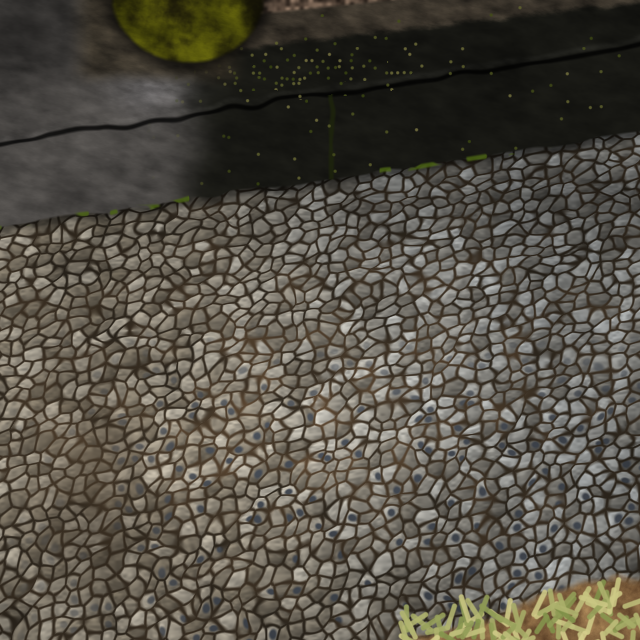
Write a WebGL 1 fragment shader that draws this texture.

```glsl
precision highp float;
uniform vec2 u_resolution;

float hash(vec2 p) {
  vec3 q = fract(vec3(p.xyx) * 0.1031);
  q += dot(q, q.yzx + 33.33);
  return fract((q.x + q.y) * q.z);
}

vec2 hash2(vec2 p) {
  return vec2(hash(p), hash(p + 71.7));
}

float noise(vec2 p) {
  vec2 i = floor(p), f = fract(p);
  f = f * f * (3.0 - 2.0 * f);
  return mix(mix(hash(i), hash(i + vec2(1, 0)), f.x),
             mix(hash(i + vec2(0, 1)), hash(i + vec2(1, 1)), f.x), f.y);
}

float fbm(vec2 p) {
  float sum = 0.0, amp = 0.5;
  for (int i = 0; i < 5; i++) {
    sum += amp * noise(p);
    p = mat2(1.6, 1.2, -1.2, 1.6) * p + 7.3;
    amp *= 0.5;
  }
  return sum;
}

float spot(vec2 p, vec2 centre, vec2 radius) {
  vec2 d = (p - centre) / radius;
  return exp(-dot(d, d));
}

float segment(vec2 p, vec2 a, vec2 b) {
  vec2 d = b - a;
  return length(p - a - d * clamp(dot(p - a, d) / dot(d, d), 0.0, 1.0));
}

// Tilted oval stones, packed more tightly toward the wall
vec3 pebbles(vec2 p) {
  vec2 q = vec2(p.x * 43.0 + p.y * 4.0, p.y * 41.0 + p.y * p.y * 12.0 - p.x * 5.0);
  q += 0.5 * vec2(noise(q * 0.7), noise(q * 0.7 + 40.0));
  vec2 cell = floor(q), id = cell, local = vec2(0.0);
  float nearest = 9.0, second = 9.0;
  for (int j = -1; j <= 1; j++) {
    for (int i = -1; i <= 1; i++) {
      vec2 c = cell + vec2(float(i), float(j));
      vec2 d = q - c - 0.12 - 0.76 * hash2(c);
      float a = 0.75 + 1.5 * (hash(c + 19.0) - 0.5);
      vec2 r = mat2(cos(a), -sin(a), sin(a), cos(a)) * d;
      float dist = length(r * vec2(0.82, 1.22));
      if (dist < nearest) {
        second = nearest;
        nearest = dist;
        id = c;
        local = d;
      } else second = min(second, dist);
    }
  }
  float gap = second - nearest;
  float stone = smoothstep(0.02, 0.32, gap) * (1.0 - 0.6 * smoothstep(0.5, 0.85, nearest));
  float tone = hash(id + 5.0);
  float warm = spot(p, vec2(0.48, 0.36), vec2(0.4, 0.17));
  float cool = smoothstep(0.3, 1.0, p.x + 0.3 * p.y);
  vec3 face = mix(vec3(0.53, 0.49, 0.42), vec3(0.48, 0.49, 0.49), clamp(cool * 0.6 + tone * 0.4, 0.0, 1.0));
  face *= 0.72 + 0.48 * tone + 0.3 * dot(local, vec2(-0.5, 0.8));
  face *= 0.86 + 0.3 * noise(q * vec2(3.0, 5.0));
  // Wet stones keep a dark centre inside a pale rim
  float wet = step(0.76, hash(id + 31.0)) * smoothstep(0.55, 0.3, p.y) * smoothstep(0.1, 0.6, p.x + 0.2);
  face = mix(face, vec3(0.23, 0.25, 0.28), wet * smoothstep(0.38, 0.15, length(local + vec2(-0.05, 0.08))));
  vec3 soil = mix(vec3(0.15, 0.13, 0.10), vec3(0.34, 0.26, 0.18), noise(q * 0.6) * (0.35 + 0.6 * warm));
  vec3 col = mix(soil, face, stone);
  col *= 0.78 + 0.38 * fbm(p * 7.0) + 0.22 * warm;
  col *= 1.0 - 0.25 * spot(p, vec2(0.95, 0.69), vec2(0.4, 0.07));
  col = mix(col, vec3(0.27, 0.22, 0.16), 0.4 * spot(p, vec2(0.14, 0.25), vec2(0.09, 0.14)));
  return col;
}

vec3 wall(vec2 p) {
  float grain = fbm(vec2(p.x * 34.0 + p.y * 20.0, p.y * 65.0));
  float blotch = fbm(p * 9.0);
  float damp = smoothstep(0.25, 0.36, p.x + 0.12 * (blotch - 0.5));
  vec3 col = mix(vec3(0.27, 0.26, 0.25), vec3(0.085, 0.085, 0.07), damp);
  col *= 0.45 + 0.6 * grain + 0.55 * blotch;
  col += vec3(0.16, 0.16, 0.17) * spot(p, vec2(0.24, 0.86), vec2(0.06, 0.035)) * (0.4 + grain);
  col *= 1.0 - 0.4 * spot(p, vec2(0.03, 0.95), vec2(0.12, 0.07));
  // Upper lip and the litter behind it
  float lip = p.y - 0.873 - 0.118 * p.x + 0.012 * (grain - 0.5);
  float right = smoothstep(0.34, 0.39, p.x);
  col = mix(col, vec3(0.23, 0.205, 0.17) * (0.45 + grain), right * smoothstep(0.0, 0.012, lip));
  float back = p.y - 0.932 - 0.105 * p.x;
  col = mix(col, mix(vec3(0.13, 0.1, 0.08), vec3(0.6, 0.5, 0.42), noise(p * 140.0)), right * smoothstep(0.0, 0.008, back));
  // Ledge crack and upright joint
  float crack = p.y - 0.775 - 0.153 * p.x + 0.012 * (noise(p * 25.0) - 0.5);
  col *= 1.0 - 0.75 * smoothstep(0.006, 0.001, abs(crack));
  col += 0.06 * smoothstep(0.008, 0.0, abs(crack - 0.009)) * grain;
  float joint = abs(p.x - 0.518 - 0.006 * (noise(p * 40.0) - 0.5));
  col = mix(col, vec3(0.12, 0.15, 0.04), smoothstep(0.006, 0.001, joint) * step(crack, 0.0) * 0.7);
  // Scattered moss flecks
  vec2 g = p * 110.0, id = floor(g);
  float density = 0.03 + 0.4 * spot(p, vec2(0.46, 0.885), vec2(0.12, 0.04)) + 0.15 * spot(p, vec2(0.62, 0.91), vec2(0.03));
  float fleck = step(hash(id), density) * smoothstep(0.42, 0.12, length(fract(g) - 0.3 - 0.4 * hash2(id + 3.0)));
  col = mix(col, mix(vec3(0.22, 0.27, 0.06), vec3(0.5, 0.48, 0.27), hash(id + 9.0)), fleck * 0.8 * smoothstep(0.2, 0.4, p.x));
  // Brown rock carrying a mossy boulder
  float rock = smoothstep(0.1, 0.15, p.x) * smoothstep(0.88, 0.91, p.y + 0.03 * blotch) * (1.0 - right);
  col = mix(col, vec3(0.25, 0.22, 0.17) * (0.4 + grain), rock * 0.8);
  vec2 b = (p - vec2(0.295, 1.0)) / vec2(0.118, 0.1);
  float edge = length(b) + 0.16 * (blotch - 0.5);
  col *= 1.0 - 0.6 * smoothstep(1.25, 0.95, edge);
  vec3 moss = mix(vec3(0.1, 0.09, 0.03), vec3(0.36, 0.36, 0.05), smoothstep(0.25, 0.7, fbm(p * 22.0)));
  moss *= 0.65 + 0.7 * grain - 0.3 * b.x * b.x;
  return mix(col, moss, smoothstep(1.03, 0.95, edge));
}

// Sunlit soil corner with loose blades
vec3 verge(vec2 p, vec3 col) {
  float top = 0.105 * smoothstep(0.58, 0.98, p.x) + 0.025 * (fbm(p * 30.0) - 0.5) - 0.008;
  vec3 soil = mix(vec3(0.3, 0.2, 0.12), vec3(0.73, 0.58, 0.38), fbm(p * 60.0));
  col = mix(col, soil, smoothstep(-0.008, 0.01, top - p.y) * smoothstep(0.58, 0.64, p.x));
  for (int i = 0; i < 90; i++) {
    vec2 r = hash2(vec2(float(i), 4.0));
    vec2 root = vec2(0.63 + 0.39 * r.x, r.y * (0.03 + 0.045 * r.x) - 0.01);
    float a = 0.2 + 2.7 * hash(vec2(float(i), 8.0));
    vec2 tip = root + vec2(cos(a), sin(a)) * (0.018 + 0.022 * r.y);
    float blade = smoothstep(0.0055, 0.0025, segment(p, root, tip));
    vec3 green = mix(vec3(0.48, 0.55, 0.27), vec3(0.85, 0.82, 0.56), hash(vec2(float(i), 12.0)));
    col = mix(col, green, blade * 0.9);
  }
  return col;
}

void main() {
  vec2 p = gl_FragCoord.xy / u_resolution;
  float base = p.y - 0.645 - 0.147 * p.x + 0.008 * (noise(p * 30.0) - 0.5);
  vec3 ground = pebbles(p) * (1.0 - 0.5 * smoothstep(-0.018, 0.0, base));
  vec3 col = mix(ground, wall(p), smoothstep(-0.002, 0.003, base));
  float sprout = smoothstep(0.006, 0.001, abs(base)) * smoothstep(0.72, 0.82, noise(p * 45.0));
  col = mix(col, vec3(0.3, 0.4, 0.08), sprout * 0.8);
  gl_FragColor = vec4(verge(p, col), 1.0);
}
```
